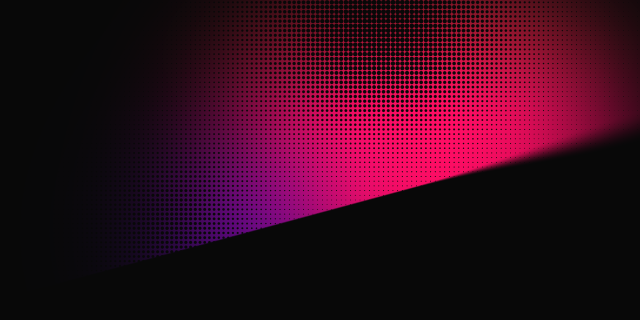
A Shadertoy shader for this background:

```glsl
// A pink and violet glow over near-black, cut below by a slanted edge.
// Soft elliptical falloffs make the light; a halftone grid of dark dots,
// sized by two broad fields, screens it. Units: canvas height = 1.

const vec3 BACKDROP = vec3(0.03, 0.03, 0.032);
const vec3 PINK = vec3(0.97, 0.02, 0.36);
const vec3 CRIMSON = vec3(0.90, 0.10, 0.23);
const vec3 VIOLET = vec3(0.20, 0.0, 0.40);
const float DOTS_PER_HEIGHT = 68.0;

// Elliptical falloff; a higher power gives a flatter core.
float falloff(vec2 p, vec2 center, vec2 radius, float power) {
    return exp(-pow(length((p - center) / radius), power));
}

// Light before the dots and the edge are applied.
vec3 glowColor(vec2 p) {
    float pink = falloff(p, vec2(1.32, 0.57), vec2(0.60, 0.50), 3.0);
    float violet = falloff(p, vec2(0.78, 0.27), vec2(0.30), 2.0);
    vec3 warm = mix(PINK, CRIMSON, smoothstep(0.60, 1.0, p.y));
    return warm * pink * (1.0 - 0.4 * violet) + VIOLET * violet;
}

// Dot radius as a fraction of the grid pitch.
float dotRadius(vec2 p) {
    float upper = 0.56 * falloff(p, vec2(1.19, 0.95), vec2(0.50, 0.42), 2.0);
    float lower = 0.38 * falloff(p, vec2(0.52, 0.30), vec2(0.30), 2.0);
    return upper + lower - 0.03;
}

// Coverage of the dark dots, 0 to 1.
float halftone(vec2 p, float pixel) {
    vec2 grid = p * DOTS_PER_HEIGHT;
    vec2 cell = fract(grid) - 0.5;
    vec2 cellCenter = (floor(grid) + 0.5) / DOTS_PER_HEIGHT;
    float blur = 0.7 * pixel * DOTS_PER_HEIGHT;
    float d = length(cell) - dotRadius(cellCenter);
    return 1.0 - smoothstep(-blur, blur, d);
}

// Visibility above the slanted edge, which loses focus to the right.
float aboveEdge(vec2 p, float pixel) {
    const float slope = 0.27;
    float d = (p.y - 0.276 - slope * (p.x - 0.781)) / sqrt(1.0 + slope * slope);
    float blur = mix(pixel, 0.05, smoothstep(1.30, 2.0, p.x));
    return smoothstep(-blur, blur, d);
}

void mainImage(out vec4 fragColor, in vec2 fragCoord) {
    float pixel = 1.0 / iResolution.y;
    vec2 p = fragCoord * pixel;

    vec3 light = glowColor(p) * (1.0 - halftone(p, pixel));
    vec3 color = BACKDROP + light * aboveEdge(p, pixel);
    fragColor = vec4(min(color, 1.0), 1.0);
}
```
